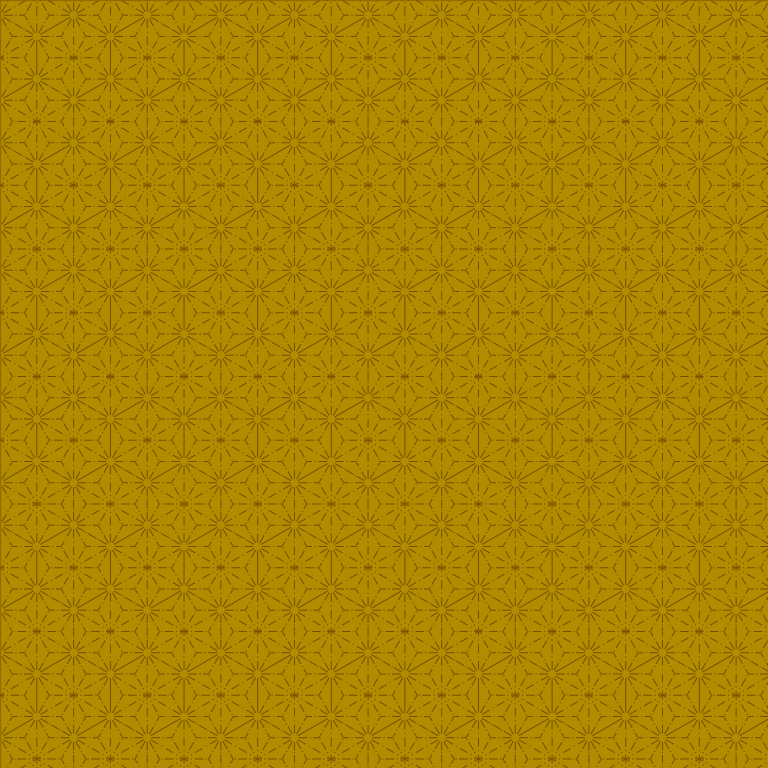
Reproduce this pattern procedurally as a WebGL 2 fragment shader.

```glsl
#version 300 es
precision highp float;
// Fine dash-dot star lattice in brown on mustard, with a thin top and left rim.
// Each hexagonal cell is folded into one 30 degree wedge, where four strokes
// give the spokes, the rays and the cell border; some borders are solid.

#define CELL 0.09585          // spacing of the dense stars, in canvas units
#define ORIGIN vec2(0.0, 0.5928)
#define HALF_WIDTH 0.0059     // the lengths below are in cell units
#define HALF_DASH 0.057
#define HALF_DOT 0.005
#define HOLLOW 0.057          // empty radius inside the pale stars
#define SOFTNESS 1.15         // edge blur, in output pixels
#define RIM_WIDTH 0.0016      // in canvas units
#define RIM_STRENGTH 0.45
#define GROUND vec3(0.70, 0.55, 0.0)
#define INK vec3(0.42, 0.275, 0.0)

uniform vec2 u_resolution;
out vec4 fragColor;

const float SQRT3 = 1.73205;
const float SIXTH_TURN = 1.047198;

// Signed distance along a line to its nearest dash or dot.
float dashDot(float t, float period) {
  float m = abs(fract(t / period + 0.5) - 0.5) * period;
  return min(m - HALF_DASH, 0.5 * period - m - HALF_DOT);
}

// Dash-dot segment from a to b; the first dash is centred at phase.
float stroke(vec2 p, vec2 a, vec2 b, float phase, float period) {
  float len = distance(a, b);
  vec2 dir = (b - a) / len;
  vec2 rel = p - a;
  float along = dot(rel, dir);
  float across = abs(rel.x * dir.y - rel.y * dir.x) - HALF_WIDTH;
  float ends = max(-along, along - len);
  return max(max(across, ends), dashDot(along - phase, period));
}

void main() {
  float side = min(u_resolution.x, u_resolution.y);
  vec2 uv = gl_FragCoord.xy / side;
  vec2 p = (uv - ORIGIN) / CELL;
  float blur = SOFTNESS / (side * CELL);

  // Nearest dense star, from two interleaved rectangular grids.
  vec2 grid = vec2(1.0, SQRT3);
  vec2 evenCell = mod(p + 0.5 * grid, grid) - 0.5 * grid;
  vec2 oddCell = mod(p, grid) - 0.5 * grid;
  bool evenRow = dot(evenCell, evenCell) < dot(oddCell, oddCell);
  vec2 local = evenRow ? evenCell : oddCell;

  // Fold the hexagon into a wedge above the x axis.
  float sector = floor(atan(local.y, local.x) / SIXTH_TURN + 0.5);
  float axis = mod(sector + 6.0, 3.0);
  float turn = sector * SIXTH_TURN;
  float c = cos(turn), s = sin(turn);
  vec2 q = vec2(c * local.x + s * local.y, abs(c * local.y - s * local.x));

  vec2 starPoint = vec2(0.0);
  vec2 triCentre = vec2(1.0 / 3.0, 0.0);
  vec2 edgeMiddle = vec2(0.5, 0.0);
  vec2 corner = vec2(0.5, 0.5 / SQRT3);

  // Spokes to the triangle centres; only level ones reach the star's heart.
  float d = stroke(q, starPoint, triCentre, 0.0, 0.204);
  if (axis > 0.5) d = max(d, 0.08 - length(q));
  d = min(d, stroke(q, corner, triCentre, 0.115, 0.204));

  // Ray to the pale star.
  d = min(d, stroke(q, starPoint, corner, 0.0, 0.231));

  // Cell border: solid on rising edges and on uprights of every other row.
  bool isSolid = axis > 1.5 || (axis < 0.5 && evenRow);
  float border = isSolid ? abs(q.x - edgeMiddle.x) - HALF_WIDTH
                         : stroke(q, edgeMiddle, corner, 0.0, 0.173);
  d = min(d, border);

  // Open the centres of the pale stars.
  d = max(d, HOLLOW - distance(q, corner));

  // Thin rim along the top and left sides.
  vec2 extent = u_resolution / side;
  float rimDistance = min(uv.x, extent.y - uv.y) - RIM_WIDTH;
  float rim = RIM_STRENGTH * clamp(0.5 - rimDistance * side, 0.0, 1.0);

  float ink = max(clamp(0.5 - d / blur, 0.0, 1.0), rim);
  fragColor = vec4(mix(GROUND, INK, ink), 1.0);
}
```
